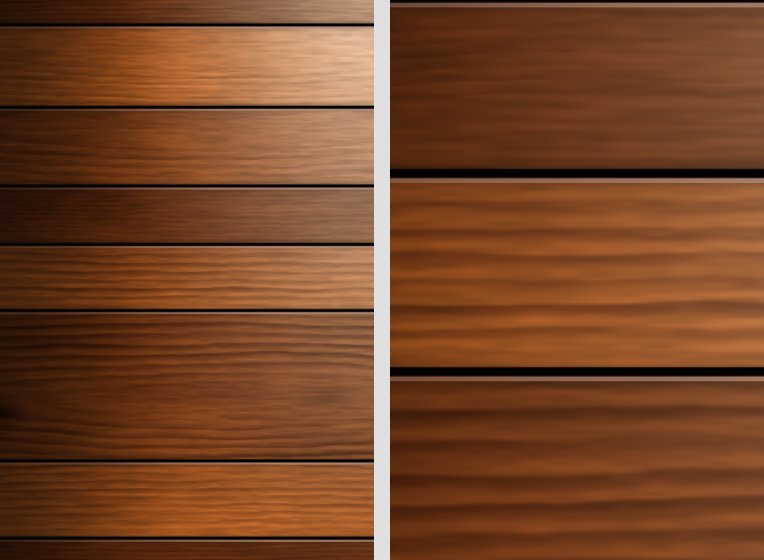
Left, the full canvas; right, a detail of the centre.
Reproduce this texture procedurally as a Shadertoy shader.

```glsl
// Eight varnished wooden planks of uneven height, lit by a soft sheen from the upper right.
#define WOOD_DARK vec3(0.20, 0.065, 0.015)
#define WOOD_LIGHT vec3(0.74, 0.38, 0.13)
#define SHEEN vec3(0.97, 0.86, 0.75)
#define BEVEL vec3(0.72, 0.58, 0.52)
#define GAP_HALF 0.0026
#define BEVEL_HALF 0.0009
#define LEFT_SHADE 0.44
#define FIBRE_AMOUNT 0.17
#define RING_STRETCH 0.11

const int SEAMS = 7;

// Plank boundaries as fractions of the canvas height, bottom to top.
const float EDGES[9] = float[9](-0.06, 0.039, 0.177, 0.4455, 0.5635, 0.668, 0.8085, 0.9555, 1.06);

// Per plank: tone, ring contrast, rings per canvas height, height of the ring centre.
const vec4 STYLES[8] = vec4[8](
    vec4(0.26, 0.15, 120.0, 0.30), vec4(0.74, 0.42, 72.0, -0.12),
    vec4(0.40, 0.55, 58.0, 0.285), vec4(0.68, 0.55, 62.0, 0.15),
    vec4(0.29, 0.12, 130.0, 0.95), vec4(0.49, 0.30, 66.0, 0.775),
    vec4(0.78, 0.36, 78.0, 0.925), vec4(0.27, 0.15, 120.0, 0.70));

float hash(vec2 p) {
    vec3 q = fract(vec3(p.xyx) * 0.1031);
    q += dot(q, q.yzx + 33.33);
    return fract((q.x + q.y) * q.z);
}

float noise(vec2 p) {
    vec2 i = floor(p), f = fract(p);
    f = f * f * (3.0 - 2.0 * f);
    return mix(mix(hash(i), hash(i + vec2(1, 0)), f.x),
               mix(hash(i + vec2(0, 1)), hash(i + vec2(1, 1)), f.x), f.y);
}

float fbm(vec2 p) {
    float sum = 0.0, gain = 0.5;
    for (int i = 0; i < 4; i++) {
        sum += gain * noise(p);
        p = p * 2.03 + 17.0;
        gain *= 0.5;
    }
    return sum;
}

float spot(vec2 p, vec2 centre, vec2 radius) {
    vec2 q = (p - centre) / radius;
    return exp(-dot(q, q));
}

// Soft dark growth rings: slow rise, quick fall, varied strength.
float growthRings(vec2 p, vec4 style, float seed) {
    vec2 q = p + seed * 13.7;
    float warp = 0.020 * (fbm(q * vec2(3.0, 9.0)) - 0.5)
               + 0.003 * (noise(q * vec2(14.0, 60.0)) - 0.5);
    float radius = length(vec2((p.x - 0.36) * RING_STRETCH, p.y - style.w)) + warp;
    float phase = radius * style.z;
    float s = fract(phase);
    float band = smoothstep(0.15, 0.75, s) * (1.0 - smoothstep(0.78, 1.0, s));
    float strength = mix(0.35, 1.0, hash(vec2(floor(phase), seed)));
    float fade = mix(0.5, 1.1, noise(q * vec2(4.0, 24.0)));
    return band * strength * fade * smoothstep(0.015, 0.055, radius);
}

void mainImage(out vec4 fragColor, in vec2 fragCoord) {
    vec2 uv = fragCoord / iResolution.xy;
    vec2 p = fragCoord / iResolution.y;
    float px = 1.0 / iResolution.y;

    // Find the plank and the signed distance to the nearest seam.
    int plank = 0;
    float seam = 1.0;
    for (int i = 1; i <= SEAMS; i++) {
        float d = uv.y - EDGES[i];
        if (d > 0.0) plank = i;
        if (abs(d) < abs(seam)) seam = d;
    }
    float seed = float(plank) + 1.0;
    vec4 style = STYLES[plank];
    float rise = (uv.y - EDGES[plank]) / (EDGES[plank + 1] - EDGES[plank]);

    // Wood tone from rings, stains and fine fibres.
    float rings = growthRings(p, style, seed);
    float stain = fbm(p * vec2(3.5, 15.0) + seed * 7.3) - 0.47;
    float fibre = 0.6 * noise(p * vec2(16.0, 240.0) + seed * 31.0)
                + 0.4 * noise(p * vec2(55.0, 330.0) + seed) - 0.5;
    float tone = style.x * mix(1.12, 0.86, rise);
    tone += 0.30 * stain - 0.75 * style.y * rings + 0.15 * style.y;

    // Knot and smoky heartwood on the widest plank.
    if (plank == 2) {
        tone -= 0.35 * spot(p, vec2(-0.005, 0.262), vec2(0.035, 0.024));
        tone -= 0.20 * spot(p, vec2(0.595, 0.292), vec2(0.035, 0.018));
        tone -= 0.16 * spot(p, vec2(0.36, 0.295), vec2(0.16, 0.025));
    }
    vec3 color = mix(WOOD_DARK, WOOD_LIGHT, clamp(tone, -0.15, 1.0));
    color *= 1.0 + FIBRE_AMOUNT * 2.0 * fibre;

    // Shade the left and spread the sheen from the upper right.
    color *= mix(LEFT_SHADE, 1.0, smoothstep(-0.05, 0.55, uv.x));
    float glow = smoothstep(0.25, 1.08, uv.x) * mix(0.07, 0.86, uv.y);
    glow *= mix(0.6, 1.1, style.x) * (1.0 - 0.35 * style.y * rings + 0.25 * fibre);
    color = mix(color, SHEEN, clamp(glow, 0.0, 0.95));

    // Seams: soft shadow, lit upper bevel of the plank below, black gap.
    color *= 1.0 - 0.5 * exp(-abs(seam) / 0.0045);
    float bevel = 1.0 - smoothstep(BEVEL_HALF, BEVEL_HALF + 1.5 * px, abs(seam + 0.0044));
    color = mix(color, BEVEL, bevel * mix(0.15, 0.7, smoothstep(0.0, 0.75, uv.x)));
    float gap = 1.0 - smoothstep(GAP_HALF - px, GAP_HALF + px, abs(seam));
    color = mix(color, vec3(0.015, 0.008, 0.005), gap);

    fragColor = vec4(clamp(color, 0.0, 1.0), 1.0);
}
```
